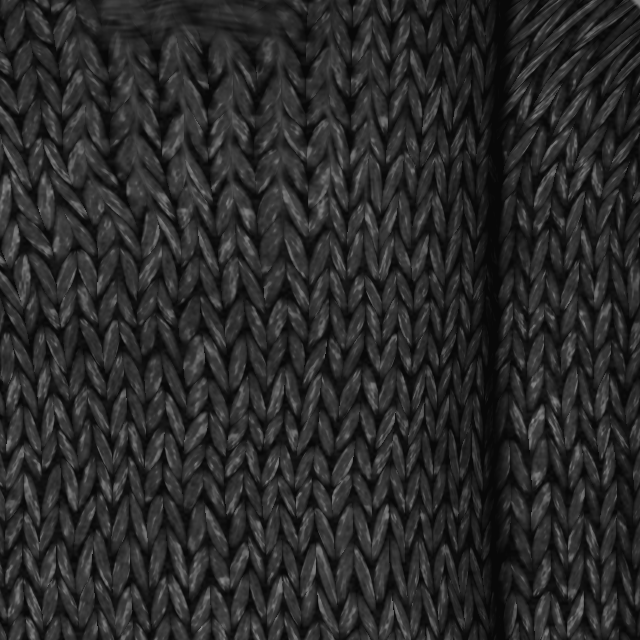
Write a three.js fragment shader that draws this texture.

```glsl
// Dark grey knitted wool: fanned columns of stitches with a deep vertical fold at the right.
varying vec2 vUv;

const float COLUMNS = 17.0;        // stitches across the left panel, per canvas width
const float RIGHT_COLUMNS = 19.0;  // the same for the panel right of the fold
const float ROWS = 17.5;           // stitches up the canvas
const float FOLD_X = 0.770;
const float FAN_CENTRE = 0.48;
const float FAN_AMOUNT = 0.24;
const float LEG_SLANT = 0.28;
const vec2 LEG_SIZE = vec2(0.235, 0.76);
const vec3 HOLE_COLOUR = vec3(0.055);
const vec3 WOOL_COLOUR = vec3(0.225);
const vec3 FIBRE_COLOUR = vec3(0.50);

float hash(vec2 p) {
  return fract(sin(dot(p, vec2(127.1, 311.7))) * 43758.5453);
}

float noise(vec2 p) {
  vec2 i = floor(p);
  vec2 f = fract(p);
  f = f * f * (3.0 - 2.0 * f);
  return mix(mix(hash(i), hash(i + vec2(1.0, 0.0)), f.x),
             mix(hash(i + vec2(0.0, 1.0)), hash(i + vec2(1.0, 1.0)), f.x), f.y);
}

// Fine yarn streaks: x runs across the strand, y along it
float fibres(vec2 p) {
  return 0.6 * noise(p) + 0.4 * noise(p * vec2(1.9, 2.3) + 17.0);
}

// Canvas position to column and row coordinates of the stretched fabric
vec2 knitCoords(vec2 p, float foldX, float rightPanel) {
  float fan = 1.0 - FAN_AMOUNT * smoothstep(0.3, 1.0, p.y);
  float x = FAN_CENTRE + (p.x - FAN_CENTRE) * fan;
  float squeeze = max(p.x - 0.55, 0.0);
  float left = COLUMNS * x + 25.0 * squeeze * squeeze;
  float pull = max(p.y - 0.6, 0.0);
  float right = RIGHT_COLUMNS * (p.x - foldX - 1.1 * pull * pull) + 40.0;
  float column = mix(left, right, rightPanel) + 0.45 * (noise(p * 8.0) - 0.5);
  float row = ROWS * p.y + 0.8 * noise(p * 5.0 + 3.0) + 0.3 * noise(p * 19.0);
  return vec2(column, row);
}

// Two slanted legs per stitch; returns height and fibre brightness
vec2 stitches(vec2 k, float rightPanel) {
  float column = floor(k.x);
  float a = k.x - column - 0.5;
  float side = step(0.0, a);
  float row = k.y + 0.25 * hash(vec2(column, 5.0));
  float base = floor(row);
  vec2 best = vec2(0.0, 0.4);
  for (int j = -1; j <= 1; j++) {
    vec2 id = vec2(column * 2.0 + side, base + float(j));
    float seed = hash(id);
    float along = row - id.y - 0.5 + 0.2 * (seed - 0.5);
    float across = abs(a) - 0.25 + LEG_SLANT * along + 0.07 * (hash(id + 9.0) - 0.5);
    vec2 q = vec2(across, along) / LEG_SIZE;
    q.x *= 1.0 + 0.15 * side;
    float height = 1.0 - dot(q, q);
    height *= (0.8 + 0.4 * seed) * (1.0 - 0.35 * side * rightPanel);
    if (height > best.x) {
      float twist = across * 9.0 + along * 0.8;
      best = vec2(height, fibres(vec2(twist, along * 3.0) + seed * 60.0));
    }
  }
  return best;
}

void main() {
  vec2 p = vUv;
  float bend = p.y - 0.45;
  float foldX = FOLD_X + 0.06 * bend * bend;
  float rightPanel = step(foldX, p.x);
  vec2 k = knitCoords(p, foldX, rightPanel);
  vec2 stitch = stitches(k, rightPanel);

  // Yarn body, holes and bright fibres
  float body = smoothstep(0.0, 0.75, stitch.x);
  float grain = noise(p * 210.0);
  vec3 colour = mix(HOLE_COLOUR, WOOL_COLOUR, body * (0.55 + 0.75 * stitch.y));
  float glint = smoothstep(0.52, 0.85, stitch.y) * smoothstep(0.05, 0.5, stitch.x);
  colour = mix(colour, FIBRE_COLOUR, glint * (0.35 + 0.4 * grain));
  colour += 0.05 * (grain - 0.5) + 0.05 * (noise(p * 95.0) - 0.5);

  // Stretched ribs in the upper left panel
  float a = fract(k.x) - 0.5;
  float rib = smoothstep(0.5, 0.85, p.y) * smoothstep(0.03, 0.2, p.x)
            * (1.0 - smoothstep(0.52, 0.68, p.x));
  float ribLine = exp(-pow((a + 0.04 * sin(k.y * 6.28)) / 0.09, 2.0));
  float ribFibre = fibres(vec2(a * 12.0 + k.y, k.y * 2.5));
  colour = mix(colour, vec3(0.14 + 0.32 * ribFibre), 0.65 * rib * ribLine);
  float gap = smoothstep(0.26, 0.45, abs(a)) * smoothstep(0.1, 0.8, sin(k.y * 6.28));
  colour *= 1.0 - 0.6 * rib * gap;

  // Crosswise wrinkles at the top
  float wrinkle = smoothstep(0.92, 0.97, p.y + 0.02 * noise(p * 20.0))
                * smoothstep(0.11, 0.18, p.x) * (1.0 - smoothstep(0.40, 0.48, p.x));
  float arc = p.y + 0.9 * pow(p.x - 0.3, 2.0) + 0.02 * noise(p * 14.0);
  float crossYarn = fibres(vec2(p.x * 24.0, arc * 85.0));
  colour = mix(colour, vec3(0.04 + 0.30 * crossYarn), 0.75 * wrinkle);

  // Fold shadow and broad shading
  float d = p.x - foldX;
  float core = exp(-pow(d / 0.017, 2.0));
  float nearLeft = smoothstep(-0.20, -0.01, d) * (1.0 - rightPanel);
  float nearRight = rightPanel * exp(-max(d, 0.0) / 0.03);
  float shade = (1.0 - 0.80 * core) * (1.0 - 0.40 * nearLeft) * (1.0 - 0.25 * nearRight);
  shade *= 1.0 - 0.25 * smoothstep(0.92, 1.0, p.x);
  shade *= 1.0 - 0.15 * smoothstep(0.75, 1.0, p.y);
  shade *= 0.95 + 0.25 * noise(p * 6.0 + 11.0);
  colour *= shade;

  // Pale backdrop at the far corner
  colour = mix(colour, vec3(0.5), smoothstep(1.982, 1.994, p.x + p.y));
  gl_FragColor = vec4(max(colour, vec3(0.03)), 1.0);
}
```
